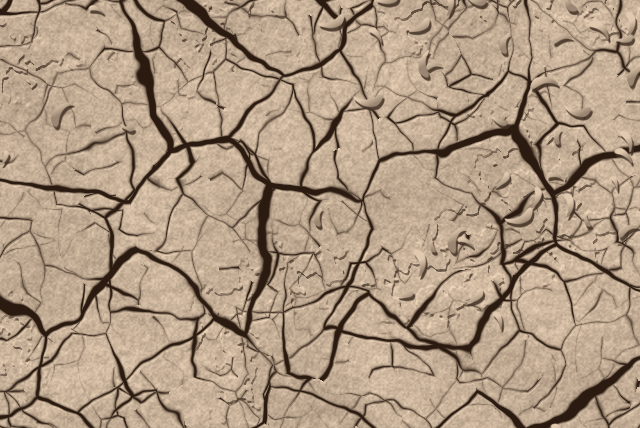
This texture is drawn by a Shadertoy shader. Its source:

```glsl
// Sun-baked mud: three sizes of warped Voronoi cracks with tapering widths,
// crumbling crust lips and curled flakes that cast shadows, over fine grain.
// Everything is built as one tone, then tinted from dark soil to pale clay.

const vec2 toSun = vec2(-0.45, 0.89);

vec2 hash2(vec2 p) {
    vec3 q = fract(p.xyx * vec3(0.1031, 0.1030, 0.0973));
    q += dot(q, q.yzx + 33.33);
    return fract((q.xx + q.yz) * q.zy);
}

// Layered, rotated sines, roughly -1 to 1
float waves(vec2 p) {
    float sum = 0.0, amp = 0.5;
    for (int i = 0; i < 5; i++) {
        p = mat2(0.8, 0.6, -0.6, 0.8) * p * 1.7 + 1.3;
        sum += amp * sin(p.x + 1.5 * sin(p.y));
        amp *= 0.6;
    }
    return sum;
}

float grain(vec2 p) {
    vec2 i = floor(p), f = smoothstep(0.0, 1.0, fract(p));
    vec2 e = vec2(1.0, 0.0);
    return mix(mix(hash2(i).x, hash2(i + e).x, f.x),
               mix(hash2(i + e.yx).x, hash2(i + e.xx).x, f.x), f.y) - 0.5;
}

// Signed distance to the nearest crack wall, negative inside the crack
float crackGap(vec2 p, float cells, float halfWidth, float missing) {
    p *= cells;
    vec2 home = floor(p), nearCell = home, nearOff = vec2(0.0);
    float best = 9.0;
    for (int j = -1; j <= 1; j++)
    for (int i = -1; i <= 1; i++) {
        vec2 cell = home + vec2(i, j);
        vec2 off = cell + hash2(cell + cells) - p;
        if (dot(off, off) < best) {
            best = dot(off, off);
            nearCell = cell;
            nearOff = off;
        }
    }
    float gap = 1.0;
    for (int j = -2; j <= 2; j++)
    for (int i = -2; i <= 2; i++) {
        if (i == 0 && j == 0) continue;
        vec2 cell = nearCell + vec2(i, j);
        vec2 off = cell + hash2(cell + cells) - p;
        float d = dot(0.5 * (nearOff + off), normalize(off - nearOff)) / cells;
        float edge = hash2(cell + nearCell + 37.0).x;
        gap = min(gap, d - (edge < missing ? -0.02 : halfWidth * (0.5 + edge)));
    }
    return gap;
}

float cracks(vec2 p) {
    vec2 w = p + 0.022 * vec2(waves(p * 7.0), waves(p.yx * 7.0 + 5.0));
    float taper = waves(p * 4.0 + 2.0);
    float wide = crackGap(w + 3.0, 3.3, 0.0058 + 0.004 * taper, 0.18);
    float medium = crackGap(w + 7.0, 6.5, 0.0022 + 0.003 * waves(p * 6.0), 0.3);
    float hair = crackGap(w + 11.0, 14.0, 0.0004 + 0.003 * waves(p * 9.0 + 4.0), 0.45);
    return min(wide, min(medium, hair));
}

// Loose debris gathers toward the upper right
float debris(vec2 p) {
    return smoothstep(0.0, 0.9, 0.5 * waves(p * 3.0 + 6.0) + dot(p - vec2(0.75, 0.5), vec2(0.6, 0.9)));
}

// Bent, tapering sliver
float shard(vec2 q, float size) {
    float len = 0.027 * size;
    q.y += 12.0 * q.x * q.x;
    float width = 0.008 * size * (1.0 - 0.6 * clamp(q.x / len, -1.0, 1.0));
    return length(vec2(max(abs(q.x) - len, 0.0), q.y)) - width;
}

float addFlakes(vec2 p, float tone, float soft) {
    float shadow = 0.0, cover = 0.0, face = 0.0;
    for (int j = -1; j <= 1; j++)
    for (int i = -1; i <= 1; i++) {
        vec2 cell = floor(p * 14.0) + vec2(i, j);
        vec2 h = hash2(cell), k = hash2(cell + 71.0);
        vec2 q = p - (cell + h) / 14.0;
        if (k.x > 0.03 + 0.7 * debris(p - q)) continue;
        float c = cos(6.283 * k.y), s = sin(6.283 * k.y), size = mix(0.4, 1.0, h.x);
        mat2 turn = mat2(c, s, -s, c);
        shadow = max(shadow, smoothstep(soft, -soft, shard(turn * (q + toSun * 0.009), size)));
        float body = smoothstep(soft, -soft, shard(turn * q, size));
        if (body > cover) {
            cover = body;
            face = 0.86 + 0.2 * clamp(dot(q, toSun) / 0.012, -1.0, 1.0);
        }
    }
    return mix(mix(tone, 0.14, 0.85 * shadow), face, cover);
}

float crust(vec2 p) { return smoothstep(-0.06, 0.06, waves(p * 22.0)); }

void mainImage(out vec4 fragColor, in vec2 fragCoord) {
    vec2 p = fragCoord / iResolution.y;
    float soft = max(1.0 / iResolution.y, 0.0018);

    // Clay surface: broad mottling, bumps and grain
    float tone = 0.91 + 0.06 * waves(p * 5.0);
    tone += 0.12 * (waves(p * 40.0) - waves(p * 40.0 + toSun * 0.16));
    tone += 0.16 * grain(p * 240.0) + 0.10 * grain(p * 110.0);

    // Peeling crust: lit lips and short shadows in rough patches
    float rough = smoothstep(0.1, 0.8, waves(p * 4.0 + 9.0) + 0.6 * debris(p));
    float lip = crust(p) - crust(p + toSun * 0.006);
    tone += rough * (0.12 * max(lip, 0.0) + 0.55 * min(lip, 0.0));

    // Cracks: sunlit far lip, worn rim, dark floor
    float gap = cracks(p);
    tone += 0.13 * smoothstep(0.001, -0.002, cracks(p + toSun * 0.006));
    tone *= mix(0.8, 1.0, smoothstep(0.0, 0.006, gap));
    float depth = mix(0.32, 0.02, smoothstep(0.0, 0.0035, -gap));
    tone = mix(tone, depth, smoothstep(soft, -soft, gap));

    tone = addFlakes(p, tone, soft);
    vec3 soil = vec3(0.15, 0.09, 0.05), clay = vec3(0.84, 0.75, 0.65);
    fragColor = vec4(mix(soil, clay, clamp(tone, -0.05, 1.12)), 1.0);
}
```
